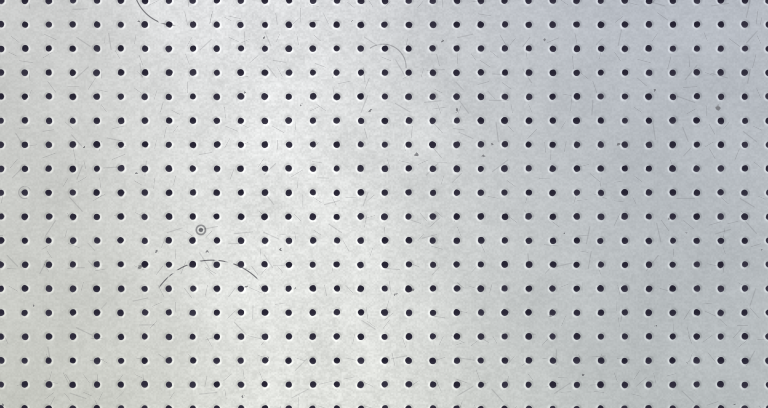
Give the GLSL for this texture, as a WebGL 1 fragment shader.

```glsl
precision highp float;
// Worn brushed-metal pegboard: a square grid of small dark holes under a soft band of light.
uniform vec2 u_resolution;

#define ROWS 17.0
#define COLUMNS 32.0
#define HOLE_RADIUS 0.132
#define HOLE_OFFSET vec2(0.035, -0.025)
#define HOLE_JITTER 0.025
#define HOLE_COLOR vec3(0.18, 0.17, 0.23)
#define WARM_METAL vec3(0.785, 0.79, 0.775)
#define COOL_METAL vec3(0.715, 0.735, 0.755)
#define LIT_METAL vec3(0.905, 0.91, 0.905)
#define GRAIN 0.085
#define SCRATCH_COLOR vec3(0.36, 0.36, 0.38)
#define SCRATCH_WIDTH 0.022

float hash(vec2 p) {
  return fract(sin(dot(p, vec2(12.9898, 78.233))) * 43758.5453);
}

float noise(vec2 p) {
  vec2 i = floor(p), f = fract(p);
  f = f * f * (3.0 - 2.0 * f);
  return mix(mix(hash(i), hash(i + vec2(1.0, 0.0)), f.x),
             mix(hash(i + vec2(0.0, 1.0)), hash(i + vec2(1.0, 1.0)), f.x), f.y);
}

float fbm(vec2 p) {
  float sum = 0.0, amp = 0.5;
  for (int i = 0; i < 4; i++) {
    sum += amp * noise(p);
    p = p * 2.1 + 7.3;
    amp *= 0.5;
  }
  return sum;
}

// Coverage of a stroke at distance d from its centre line
float stroke(float d, float halfWidth, float px) {
  return smoothstep(px, -px, d - halfWidth);
}

// Arc centred on direction facing; spread is the cosine of its half angle
float arc(vec2 p, float radius, float facing, float spread, float px) {
  float along = dot(normalize(p + 1e-4), vec2(cos(facing), sin(facing)));
  float gaps = smoothstep(0.25, 0.5, noise(p * 5.0));
  return stroke(abs(length(p) - radius), SCRATCH_WIDTH, px)
       * smoothstep(spread, spread + 0.06, along) * gaps;
}

// Short random scratches and specks, at most one of each per cell
float wear(vec2 p, float px) {
  float marks = 0.0;
  for (int i = 0; i < 3; i++) {
    float layer = float(i);
    vec2 q = p * (0.75 + 0.3 * layer) + layer * 3.37;
    vec2 id = floor(q);
    vec2 f = fract(q) - 0.35 - 0.3 * vec2(hash(id + 1.7), hash(id + 4.1));
    float pick = hash(id + 9.2 + layer), angle = 6.2832 * hash(id + 2.6);
    vec2 dir = vec2(cos(angle), sin(angle));
    float t = clamp(dot(f, dir), -0.3 * pick, 0.3 * pick);
    marks += 0.25 * step(0.72, pick) * stroke(length(f - dir * t), 0.012, px);
    float size = 0.03 + 0.05 * hash(id + 6.4);
    float speck = length(f + 0.1 * (noise(q * 14.0) - 0.5)) - size;
    marks += 0.65 * step(pick, 0.025) * smoothstep(px, -px, speck);
  }
  return marks;
}

// Sheet colour: warm at left, cool at right, with a bright slanted band
vec3 metal(vec2 p, vec2 uv) {
  float bandX = (uv.x - 0.41 + 0.07 * uv.y) / (uv.x < 0.4 ? 0.2 : 0.23);
  float band = exp(-bandX * bandX);
  float blotch = fbm(p * 0.45) - 0.47;
  vec3 color = mix(WARM_METAL, COOL_METAL, smoothstep(0.15, 0.95, uv.x + 0.12 * (uv.y - 0.5)));
  color = mix(color, LIT_METAL, clamp(band * (0.9 + 0.5 * blotch), 0.0, 1.0));
  color += mix(vec3(0.0, 0.002, -0.012), vec3(0.0, 0.0, 0.012), uv.y);
  float grain = 0.6 * noise(p * 15.0) + 0.4 * noise(p * vec2(5.0, 9.0) + 3.1) - 0.5;
  return color + GRAIN * grain * (0.7 + 0.6 * band) + 0.05 * blotch;
}

void main() {
  vec2 uv = gl_FragCoord.xy / u_resolution;
  vec2 p = uv * vec2(COLUMNS, ROWS);
  float px = 0.7 * ROWS / u_resolution.y;
  vec3 color = metal(p, uv);

  // Scattered wear, long curved scratches and one stained ring
  float marks = wear(p, px);
  marks += 0.85 * arc(p - vec2(8.83, 3.46), 2.7, 1.65, 0.62, px);
  marks += 0.8 * arc(p - vec2(7.3, 17.7), 1.75, 3.95, 0.7, px);
  marks += 0.4 * arc(p - vec2(15.96, 14.2), 0.96, 1.3, 0.2, px);
  marks += 0.3 * arc(p - vec2(1.03, 8.98), 0.25, 0.0, -1.2, px);
  float stain = length(p - vec2(8.37, 7.42));
  marks += 0.6 * stroke(abs(stain - 0.19), 0.035, px) + 0.8 * stroke(stain, 0.09, px);
  color = mix(color, SCRATCH_COLOR, clamp(marks, 0.0, 0.9));

  // Punched holes with slight variation in place, size and outline
  vec2 grid = p - HOLE_OFFSET;
  vec2 id = floor(grid + 0.5);
  vec2 f = grid - id - HOLE_JITTER * (vec2(hash(id), hash(id + 5.3)) - 0.5);
  float radius = HOLE_RADIUS * (0.94 + 0.12 * hash(id + 8.1));
  float edge = length(f) - radius + 0.025 * (noise(p * 9.0) - 0.5);

  // Pressed rim: a pale crescent facing the bright band, with a faint shade around it
  float side = mix(1.0, -1.0, smoothstep(0.25, 0.55, uv.x));
  float facing = dot(normalize(f + 1e-4), normalize(vec2(side, -0.5)));
  float rim = exp(-pow((edge - 0.045) / 0.045, 2.0));
  color += rim * (0.10 * facing + 0.015);
  vec3 hole = HOLE_COLOR + 0.07 * (hash(id + 3.9) - 0.5) + 0.05 * smoothstep(0.0, 0.12, -f.y);
  color = mix(color, hole, smoothstep(px, -px, edge));

  gl_FragColor = vec4(clamp(color, 0.0, 1.0), 1.0);
}
```
